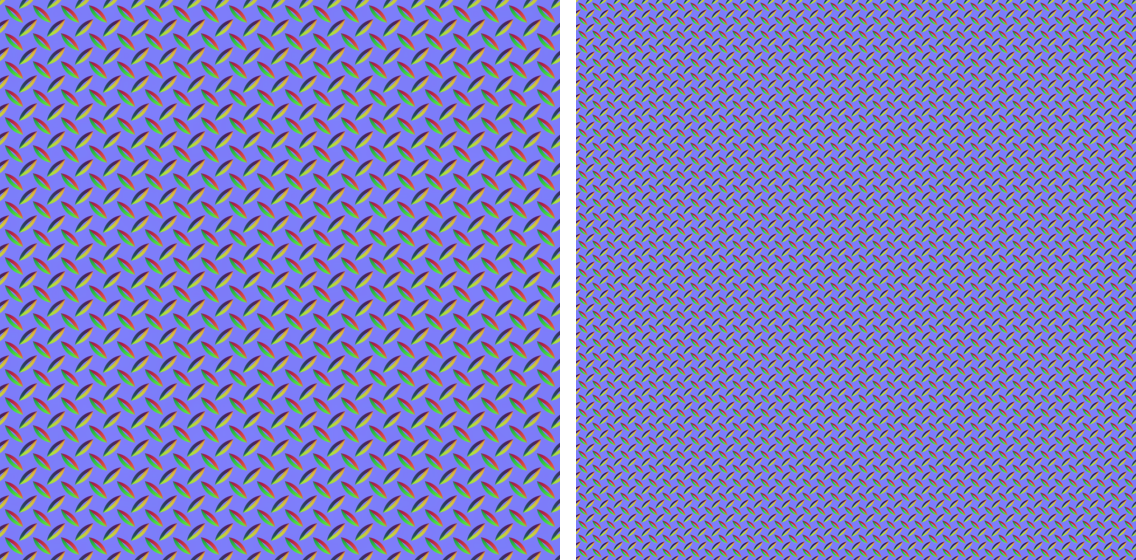
Left, the tile; right, the same tile 2 across and 2 down.
Give the GLSL for this texture map, as a WebGL 2 fragment shader.

```glsl
#version 300 es
precision highp float;

uniform vec2 u_resolution;
out vec4 fragColor;

#define REPEATS 20.0       // cells across and down
#define HALF_LENGTH 0.445  // lug size, in cells
#define HALF_WIDTH 0.145
#define LUG_ANGLE 0.765
#define BEVEL_SOFTNESS 0.03
#define CREST_WIDTH 0.055
#define TILT 0.41          // strength of the bevel in red and green
#define LUG_VARIATION 0.06
#define WEAR 0.012
#define WEAR_CELLS 10.0

const vec3 FLAT_COLOR = vec3(0.492, 0.492, 0.98);
const float BEVEL_BLUE = 0.24;
const float SHADED_BLUE = 0.12;

float hash(vec2 p) {
    return fract(sin(dot(p, vec2(127.1, 311.7))) * 43758.5453);
}

// Value noise that wraps after a whole number of cells
float wrappedNoise(vec2 uv, float cells) {
    vec2 p = uv * cells;
    vec2 i = floor(p);
    vec2 f = fract(p);
    f = f * f * (3.0 - 2.0 * f);
    float a = hash(mod(i, cells));
    float b = hash(mod(i + vec2(1.0, 0.0), cells));
    float c = hash(mod(i + vec2(0.0, 1.0), cells));
    float d = hash(mod(i + 1.0, cells));
    return mix(mix(a, b, f.x), mix(c, d, f.x), f.y);
}

// Lens-shaped lug: xy is the outward facing, z the steepness of the bevel
vec3 lugBevel(vec2 p, vec2 axis, float softness) {
    vec2 across = vec2(-axis.y, axis.x);
    vec2 q = vec2(dot(p, axis), dot(p, across));

    // The outline is two arcs of one radius
    float radius = (HALF_LENGTH * HALF_LENGTH + HALF_WIDTH * HALF_WIDTH)
                 / (2.0 * HALF_WIDTH);
    vec2 fromCenter = vec2(q.x, abs(q.y) + radius - HALF_WIDTH);
    float inside = radius - length(fromCenter);

    vec2 facing = normalize(fromCenter);
    facing.y *= clamp(q.y / softness, -1.0, 1.0);

    float rise = smoothstep(-softness, softness, inside);
    float crest = smoothstep(HALF_WIDTH - CREST_WIDTH, HALF_WIDTH, inside);
    return vec3(axis * facing.x + across * facing.y, rise * (1.0 - crest));
}

void main() {
    vec2 uv = gl_FragCoord.xy / u_resolution;
    vec2 p = uv * REPEATS;
    float pixel = REPEATS / min(u_resolution.x, u_resolution.y);
    float softness = max(BEVEL_SOFTNESS, 0.75 * pixel);

    // Plate with faint unevenness
    float uneven = wrappedNoise(uv, WEAR_CELLS) - 0.5;
    float fine = wrappedNoise(uv, WEAR_CELLS * 8.0) - 0.5;
    vec3 color = FLAT_COLOR + WEAR * vec3(uneven + fine, uneven - fine, uneven);

    // Two interleaved lattices of lugs, leaning opposite ways
    for (int k = 0; k < 2; k++) {
        float lattice = float(k);
        vec2 shifted = p + 0.5 * (1.0 - lattice);
        vec2 id = mod(floor(shifted), REPEATS);
        float lean = 1.0 - 2.0 * lattice;
        vec2 axis = vec2(cos(LUG_ANGLE), lean * sin(LUG_ANGLE));

        vec3 bevel = lugBevel(fract(shifted) - 0.5, axis, softness);
        float variation = hash(id + 37.0 * lattice) - 0.5;
        float tilt = TILT * (1.0 + LUG_VARIATION * variation);

        // Green grows downward; faces to the upper left keep more blue
        float shaded = max(0.0, dot(bevel.xy, vec2(-0.7071, 0.7071)));
        vec3 slope = vec3(0.5 + tilt * bevel.x, 0.5 - tilt * bevel.y,
                          BEVEL_BLUE + SHADED_BLUE * shaded);
        color = mix(color, slope, bevel.z);
    }

    fragColor = vec4(clamp(color, 0.0, 1.0), 1.0);
}
```
